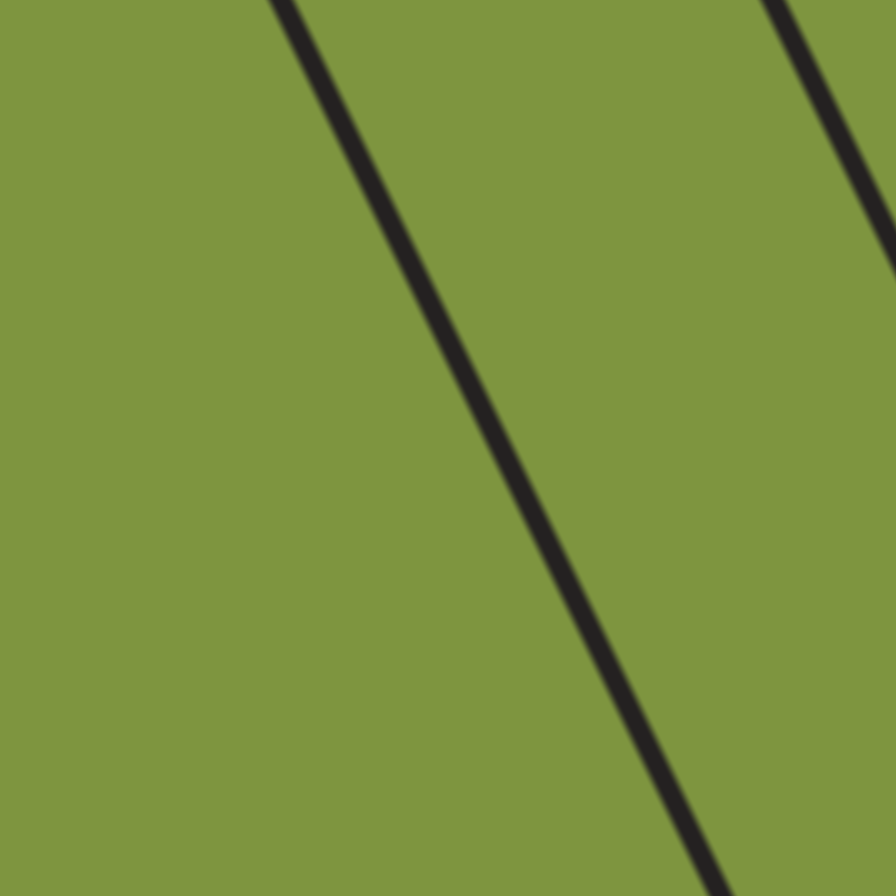
Write a Shadertoy shader that draws this background.

```glsl
const vec3 FIELD_COLOR = vec3(0.494, 0.584, 0.247);
const vec3 STRIPE_COLOR = vec3(0.143, 0.130, 0.128);
const float TOP_X = 0.3138;      // where the first stripe meets the top edge
const float LEAN = 0.491;        // rightward run per unit of descent
const float SPACING = 0.549;     // horizontal gap between stripe centers
const float LAST_STRIPE = 1.0;   // index of the rightmost stripe
const float HALF_WIDTH = 0.0124;
const float SOFTNESS = 0.0062;   // half the width of the edge blend

// Perpendicular distance to the nearest stripe center line
float stripeDistance(vec2 p) {
    float offset = p.x - TOP_X - LEAN * (1.0 - p.y);
    float index = clamp(round(offset / SPACING), 0.0, LAST_STRIPE);
    return abs(offset - index * SPACING) / sqrt(1.0 + LEAN * LEAN);
}

void mainImage(out vec4 fragColor, in vec2 fragCoord) {
    vec2 p = fragCoord / iResolution.y;

    // Soft edges, never narrower than a pixel
    float blend = max(SOFTNESS, 0.75 / iResolution.y);
    float stripe = 1.0 - smoothstep(HALF_WIDTH - blend, HALF_WIDTH + blend, stripeDistance(p));

    fragColor = vec4(mix(FIELD_COLOR, STRIPE_COLOR, stripe), 1.0);
}
```
